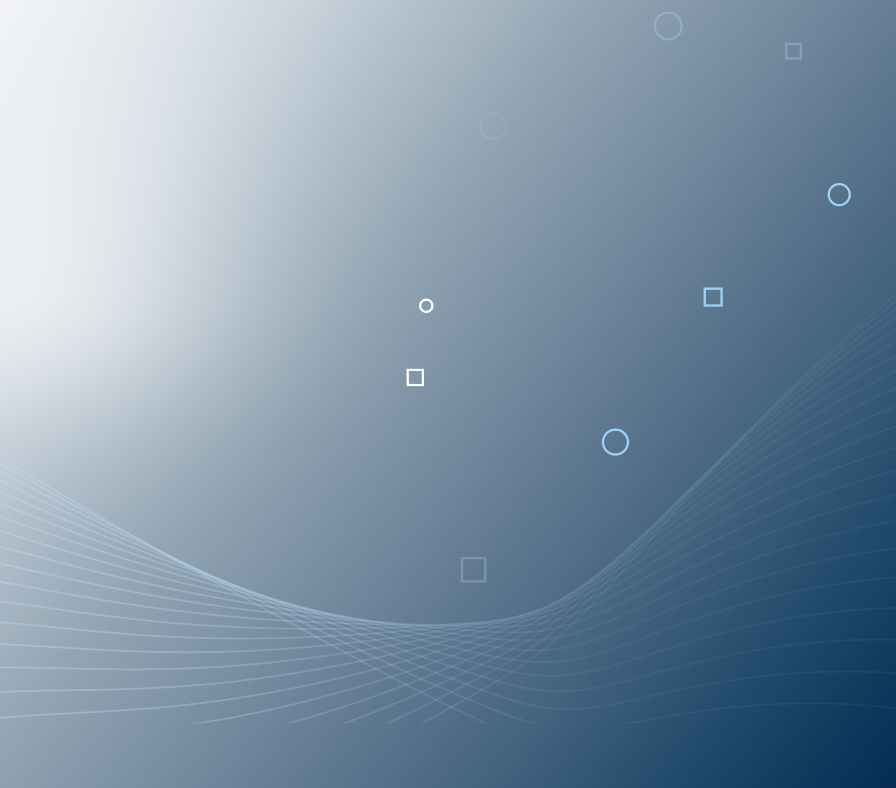
Reproduce this background procedurally as a Shadertoy shader.

```glsl
#define LINE_COUNT 22
#define LINE_SPACING 0.0625
#define LINE_HALF_WIDTH 0.001
#define MARK_HALF_WIDTH 0.0013
#define LINE_COLOR vec3(0.74, 0.87, 0.97)
#define GLOW_COLOR vec3(0.95, 0.955, 0.965)
#define GLOW_CENTER vec2(0.0, 0.64)
#define GLOW_WIDTH 0.26
#define GLOW_RISE 0.42
#define GLOW_DROP 0.165
#define GLOW_STRENGTH 0.8
#define WAVE_FLOOR 0.082

// Diagonal ramp: rgb and its position along the slope
const vec4 RAMP[7] = vec4[7](
    vec4(0.95, 0.96, 0.97, 0.00), vec4(0.79, 0.83, 0.865, 0.37),
    vec4(0.585, 0.655, 0.71, 0.74), vec4(0.39, 0.485, 0.58, 1.16),
    vec4(0.26, 0.385, 0.495, 1.42), vec4(0.12, 0.28, 0.41, 1.67),
    vec4(0.02, 0.17, 0.32, 1.94));

// Outline marks: centre, radius, opacity; the first five are rings
const int RING_COUNT = 5;
const vec4 MARKS[9] = vec4[9](
    vec4(0.848, 0.967, 0.0170, 0.35), vec4(0.626, 0.840, 0.0163, 0.08),
    vec4(1.065, 0.753, 0.0133, 0.95), vec4(0.541, 0.612, 0.0077, 1.00),
    vec4(0.781, 0.439, 0.0158, 0.95), vec4(1.007, 0.935, 0.0092, 0.35),
    vec4(0.905, 0.623, 0.0107, 0.95), vec4(0.527, 0.521, 0.0096, 1.00),
    vec4(0.601, 0.277, 0.0148, 0.20));

float stroke(float dist, float halfWidth, float pixel) {
    return 1.0 - smoothstep(halfWidth - 0.5 * pixel, halfWidth + 0.7 * pixel, abs(dist));
}

vec3 backdrop(vec2 p) {
    float slope = p.x + 0.8 * (1.0 - p.y);
    vec3 color = RAMP[0].rgb;
    for (int i = 1; i < 7; i++) {
        float t = clamp((slope - RAMP[i - 1].w) / (RAMP[i].w - RAMP[i - 1].w), 0.0, 1.0);
        color = mix(color, RAMP[i].rgb, t);
    }
    // Side glow, long above its centre and short below
    vec2 q = p - GLOW_CENTER;
    q /= vec2(GLOW_WIDTH, q.y > 0.0 ? GLOW_RISE : GLOW_DROP);
    return mix(color, GLOW_COLOR, GLOW_STRENGTH * exp(-dot(q, q)));
}

// Upper curve that every line of the mesh touches
float envelope(float x) {
    float left = min(x - 0.562, 0.0);
    return 0.206 + 0.737 * left * left + 0.042 * log(1.0 + exp((x - 0.703) / 0.042));
}

// Height of line k; it meets the envelope where contact equals k
float waveLine(float x, float k) {
    float u = x / 1.138;
    float contact = -0.3 + 1.95 * u - 0.1 * u * u;
    float spread = 0.207 + 0.037 * smoothstep(0.0, 0.5, u);
    return envelope(x) - spread * (k - contact) * (k - contact);
}

vec3 addWave(vec3 color, vec2 p, float pixel) {
    const float STEP = 0.002;
    float opacity = mix(0.37, 0.06, smoothstep(0.0, 0.72, p.x / 1.138));
    opacity *= smoothstep(WAVE_FLOOR - pixel, WAVE_FLOOR + pixel, p.y);
    for (int i = 0; i < LINE_COUNT; i++) {
        float k = float(i) * LINE_SPACING;
        float y = waveLine(p.x, k);
        float slope = (waveLine(p.x + STEP, k) - y) / STEP;
        float dist = (p.y - y) / sqrt(1.0 + slope * slope);
        color = mix(color, LINE_COLOR, opacity * stroke(dist, LINE_HALF_WIDTH, pixel));
    }
    return color;
}

vec3 addMarks(vec3 color, vec2 p, float pixel) {
    for (int i = 0; i < 9; i++) {
        vec4 mark = MARKS[i];
        vec2 q = abs(p - mark.xy);
        float dist = (i < RING_COUNT ? length(q) : max(q.x, q.y)) - mark.z;
        vec3 tint = mix(vec3(1.0), vec3(0.64, 0.84, 1.0), smoothstep(0.55, 0.75, mark.x));
        color = mix(color, tint, mark.w * stroke(dist, MARK_HALF_WIDTH, pixel));
    }
    return color;
}

void mainImage(out vec4 fragColor, in vec2 fragCoord) {
    float pixel = 1.0 / iResolution.y;
    vec2 p = fragCoord * pixel;
    vec3 color = backdrop(p);
    color = addWave(color, p, pixel);
    color = addMarks(color, p, pixel);
    fragColor = vec4(color, 1.0);
}
```
